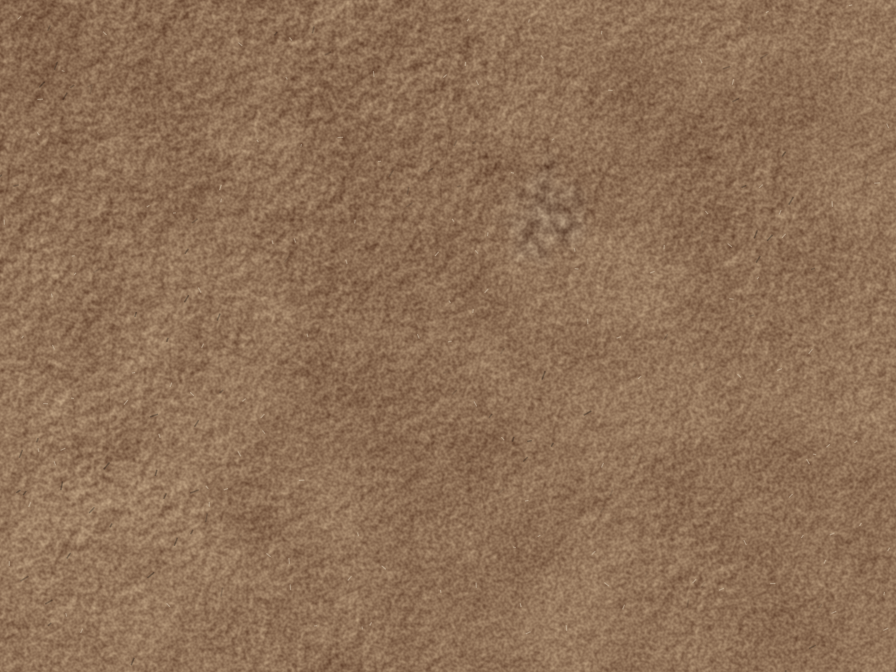
Reproduce this texture procedurally as a Shadertoy shader.

```glsl
const vec3 SUEDE = vec3(0.571, 0.451, 0.347);
const vec3 TONE_TINT = vec3(1.0, 1.04, 0.91);
const vec3 FIBRE = vec3(0.85, 0.79, 0.70);
const vec2 LIGHT_STEP = vec2(-0.0022, 0.0030);
const vec2 SCAR_CENTRE = vec2(0.81, 0.68);

vec2 hash2(vec2 p) {
    vec3 q = fract(p.xyx * vec3(0.1031, 0.1030, 0.0973));
    q += dot(q, q.yzx + 33.33);
    return fract((q.xx + q.yz) * q.zy);
}

vec2 rotate(vec2 p, float a) {
    return mat2(cos(a), sin(a), -sin(a), cos(a)) * p;
}

float cornerSlope(vec2 cell, vec2 offset) {
    float a = 6.2832 * hash2(cell).x;
    return dot(vec2(cos(a), sin(a)), offset);
}

// Gradient noise, roughly -0.7 to 0.7
float noise(vec2 p) {
    vec2 i = floor(p), f = fract(p);
    vec2 u = f * f * f * (f * (f * 6.0 - 15.0) + 10.0);
    vec2 e = vec2(0.0, 1.0);
    float low = mix(cornerSlope(i, f), cornerSlope(i + e.yx, f - e.yx), u.x);
    float high = mix(cornerSlope(i + e, f - e), cornerSlope(i + 1.0, f - 1.0), u.x);
    return mix(low, high, u.y);
}

float fbm(vec2 p) {
    float sum = 0.0, amp = 1.0;
    for (int i = 0; i < 4; i++) {
        sum += amp * noise(p);
        p = mat2(1.6, 1.2, -1.2, 1.6) * p + 17.3;
        amp *= 0.55;
    }
    return sum;
}

// Height of the napped surface
float nap(vec2 p) {
    vec2 warp = 0.006 * vec2(noise(p * 22.0), noise(p * 22.0 + 40.0));
    vec2 q = p + warp;
    float coarse = 0.8 * noise(rotate(q, 0.4) * 36.0);
    float pebbles = noise(rotate(q, 1.0) * 68.0 + 9.0);
    return coarse + pebbles + 0.6 * noise(rotate(q, 0.7) * 120.0 + 23.0);
}

// Scattered short strokes: one candidate per cell, kept with the given share
float strokes(vec2 p, float cells, float share, float angle, float spread, vec2 size, float blur) {
    vec2 g = p * cells, base = floor(g);
    float mask = 0.0;
    for (int y = -1; y <= 1; y++)
    for (int x = -1; x <= 1; x++) {
        vec2 cell = base + vec2(x, y);
        vec2 pick = hash2(cell + 71.0);
        vec2 d = (g - cell - hash2(cell + 5.0)) / cells;
        d = rotate(d, -angle - spread * (pick.y - 0.5));
        float halfLength = size.x * (0.3 + 0.7 * fract(pick.y * 7.0));
        float dist = length(vec2(max(abs(d.x) - halfLength, 0.0), d.y));
        float stroke = 1.0 - smoothstep(size.y - blur, size.y + blur, dist);
        mask = max(mask, stroke * step(pick.x, share));
    }
    return mask;
}

// Narrow valleys running along the stretched axis
float creases(vec2 p, vec2 stretch) {
    vec2 q = p + 0.02 * vec2(noise(p * 9.0), noise(p * 9.0 + 31.0));
    return 1.0 - smoothstep(0.0, 0.13, abs(noise(q * stretch)));
}

void mainImage(out vec4 fragColor, in vec2 fragCoord) {
    vec2 p = fragCoord / iResolution.y;
    float blur = 0.8 / iResolution.y;
    float aspect = iResolution.x / iResolution.y;

    // Rough upper left, smoother lower right
    float rough = clamp(0.95 + 0.3 * (p.y - p.x / aspect) + 0.5 * noise(p * 3.0 + 8.0), 0.7, 1.35);

    // Scar with a ragged outline
    vec2 toScar = (p - SCAR_CENTRE) * vec2(1.0, 0.8);
    float scar = 1.0 - smoothstep(0.015, 0.075, length(toScar) + 0.04 * noise(p * 25.0));

    // Directional light over the nap, then raised and sunken grain
    float relief = nap(p - LIGHT_STEP) - nap(p + LIGHT_STEP);
    float tone = 0.068 * relief * rough;
    tone += 0.03 * nap(p) * rough;

    // Fine fibre at two scales
    tone += 0.10 * noise(rotate(p, 0.5) * 148.0 + 3.0);
    tone += 0.10 * noise(rotate(p, 1.1) * 235.0 + 61.0);

    // Broad stains and uneven light
    tone += 0.05 * fbm(p * 2.4 + 4.0) + 0.042 * fbm(p * 9.0 + 50.0);
    tone -= 0.03 * smoothstep(0.55, 1.0, p.y) * (1.0 - p.x / aspect);

    // Wrinkles, mostly upright
    float folded = smoothstep(0.0, 0.4, noise(p * 3.5 + 21.0));
    tone -= 0.035 * folded * creases(p, vec2(34.0, 6.0));
    tone -= 0.02 * rough * creases(p + 7.0, vec2(13.0, 9.0));
    tone += scar * (0.26 * noise(rotate(p, 0.3) * 58.0 + 90.0) + 0.015);

    vec3 color = SUEDE + TONE_TINT * tone;
    color = mix(color, vec3(dot(color, vec3(0.34))), 0.12 * scar);

    // Dark nicks and pale loose fibres
    float nickZone = smoothstep(-0.1, 0.4, noise(p * 3.0 + 33.0) + 0.25 - 0.3 * p.x);
    float nicks = strokes(p, 30.0, 0.16, 0.8, 1.2, vec2(0.006, 0.0011), blur);
    float fibres = strokes(p + 3.0, 28.0, 0.12, 1.1, 2.8, vec2(0.0035, 0.0008), blur);
    color *= 1.0 - 0.3 * nicks * nickZone;
    color = mix(color, FIBRE, 0.55 * fibres);

    fragColor = vec4(clamp(color, 0.0, 1.0), 1.0);
}
```
